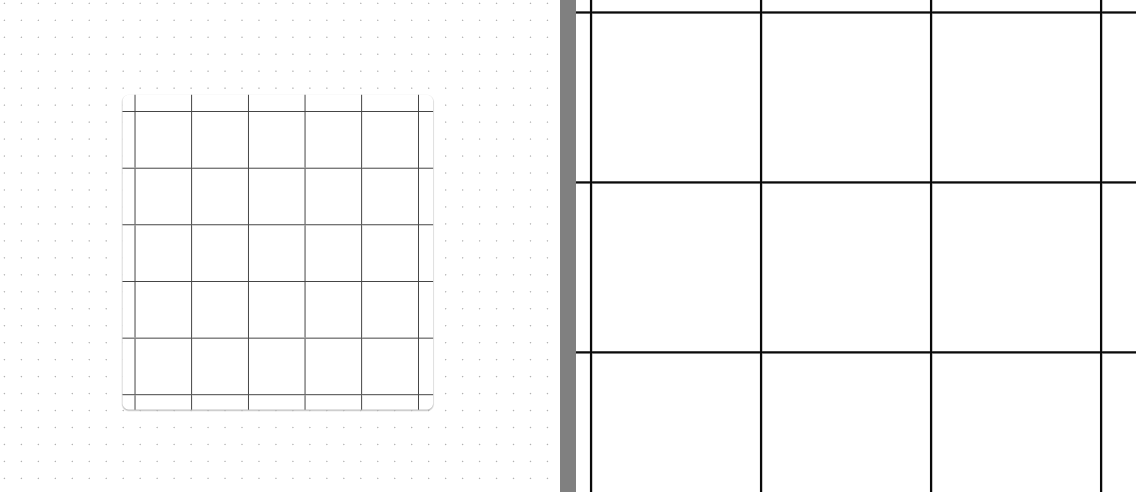
Left: the whole. Right: its middle third, enlarged.
A WebGL 1 fragment shader for this pattern:

```glsl
precision highp float;
// A white rounded card ruled with a thin dark grid, lying on a field of small grey dots.

uniform vec2 u_resolution;

// Lengths are fractions of the canvas width.
const vec2 CANVAS = vec2(1.0, 0.8789);
const vec2 DOT_COUNT = vec2(33.0, 29.0);
const vec2 DOT_ORIGIN = vec2(0.0079, 0.4486);
const float DOT_RADIUS = 0.0012;
const vec2 CARD_CENTER = vec2(0.4961, 0.4284);
const vec2 CARD_HALF = vec2(0.2773, 0.2812);
const float CARD_RADIUS = 0.0117;
const vec2 GRID_ORIGIN = vec2(0.4435, 0.4773);
const float GRID_PITCH = 0.1012;
const float LINE_HALF = 0.00068;
const float SHADOW_DROP = 0.0016;

const vec3 PAPER = vec3(1.0);
const vec3 DOT_GREY = vec3(0.70);
const vec3 SHADOW_GREY = vec3(0.70);
const vec3 INK = vec3(0.04);

// Offset from the nearest point of a repeating lattice.
vec2 latticeOffset(vec2 p, vec2 origin, vec2 pitch) {
  return (fract((p - origin) / pitch + 0.5) - 0.5) * pitch;
}

float roundedBox(vec2 p, vec2 halfSize, float radius) {
  vec2 q = abs(p) - halfSize + radius;
  return length(max(q, 0.0)) + min(max(q.x, q.y), 0.0) - radius;
}

// Antialiased fill of a signed distance.
float fill(float dist, float pixel) {
  return clamp(0.5 - dist / pixel, 0.0, 1.0);
}

// Pixel coverage of a line, also correct when it is thinner than a pixel.
float lineCoverage(float dist, float halfWidth, float pixel) {
  float limit = min(1.0, 2.0 * halfWidth / pixel);
  return clamp((halfWidth - abs(dist)) / pixel + 0.5, 0.0, limit);
}

float dots(vec2 p, float pixel) {
  vec2 offset = latticeOffset(p, DOT_ORIGIN, CANVAS / DOT_COUNT);
  return fill(length(offset) - DOT_RADIUS, pixel);
}

float grid(vec2 p, float pixel) {
  vec2 offset = latticeOffset(p, GRID_ORIGIN, vec2(GRID_PITCH));
  return max(lineCoverage(offset.x, LINE_HALF, pixel),
             lineCoverage(offset.y, LINE_HALF, pixel));
}

void main() {
  vec2 p = gl_FragCoord.xy / u_resolution * CANVAS;
  float pixel = 1.0 / u_resolution.x;

  // Dotted background
  vec3 color = mix(PAPER, DOT_GREY, dots(p, pixel));

  // Soft shadow, slightly below the card
  vec2 q = p - CARD_CENTER;
  float shadowDist = roundedBox(q + vec2(0.0, SHADOW_DROP), CARD_HALF, CARD_RADIUS);
  float shadow = 1.0 - smoothstep(-0.002, 0.003, shadowDist);
  color = mix(color, SHADOW_GREY, shadow);

  // Card with its ruled grid
  vec3 cardColor = mix(PAPER, INK, grid(p, pixel));
  float card = fill(roundedBox(q, CARD_HALF, CARD_RADIUS), pixel);
  color = mix(color, cardColor, card);

  gl_FragColor = vec4(color, 1.0);
}
```
